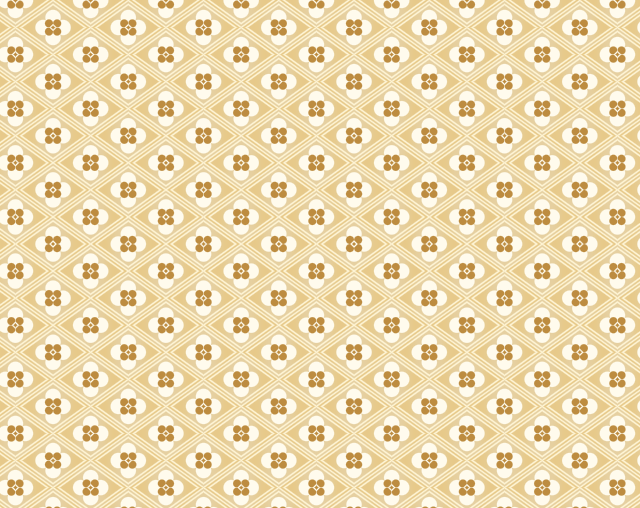
This pattern is drawn by a WebGL 2 fragment shader. Its source:

```glsl
#version 300 es
precision highp float;
// Staggered four-petal flowers in a lattice of double-lined golden diamonds.
uniform vec2 u_resolution;
out vec4 fragColor;

// Antialiased coverage of a signed distance, with edge width w.
float cover(float d, float w) {
  return clamp(0.5 - d / w, 0.0, 1.0);
}

void main() {
  // Repeats across and down the canvas, anchored on a flower centre.
  vec2 grid = gl_FragCoord.xy / u_resolution * vec2(8.505, 9.385) - vec2(0.205, 0.377);
  float soft = 1.15 * 18.77 / u_resolution.y;

  // Nearest flower of the two interleaved lattices.
  vec2 even = fract(grid + 0.5) - 0.5;
  vec2 odd = fract(grid) - 0.5;
  float evenReach = abs(even.x) + abs(even.y);
  float oddReach = abs(odd.x) + abs(odd.y);
  vec2 cell = evenReach < oddReach ? even : odd;

  // One unit is half a diamond's height; symmetry folds all four quadrants.
  vec2 p = abs(cell) * vec2(2.778, 2.0);
  float border = 0.8115 * (1.0 - 2.0 * min(evenReach, oddReach));

  vec3 paleGold = vec3(0.90, 0.815, 0.63);
  vec3 gold = vec3(0.905, 0.79, 0.54);
  vec3 cream = vec3(0.995, 0.955, 0.83);
  vec3 ivory = vec3(1.0, 0.985, 0.93);
  vec3 brown = vec3(0.74, 0.55, 0.25);

  // Gold ground, richer toward the side corners.
  vec3 color = mix(paleGold, gold, smoothstep(0.3, 0.9, p.x));

  // Shared border line and the diamond inset from it.
  float lines = max(cover(border - 0.027, soft), cover(abs(border - 0.118) - 0.03, soft));
  color = mix(color, cream, lines);

  // Four round petals.
  vec2 petal = p.x > p.y ? p : p.yx;
  color = mix(color, ivory, cover(length(petal - vec2(0.37, 0.0)) - 0.285, soft));

  // Lobed brown heart with a small open diamond.
  float lobes = length(p - 0.15) - 0.15;
  float core = max(p.x, p.y) - 0.15;
  color = mix(color, brown, cover(min(lobes, core), soft));
  float ring = abs((p.x + p.y) * 0.7071 - 0.075) - 0.023;
  color = mix(color, ivory, cover(ring, soft));

  fragColor = vec4(color, 1.0);
}
```
